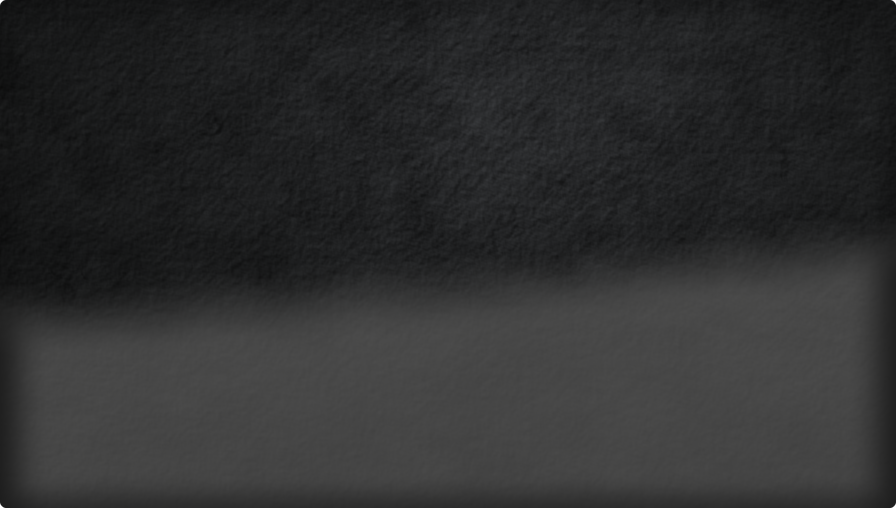
A Shadertoy shader for this background:

```glsl
const vec3 WALL_DARK = vec3(0.080, 0.083, 0.084);
const vec3 WALL_LIT = vec3(0.152, 0.156, 0.162);
const vec3 FLOOR_GREY = vec3(0.276, 0.276, 0.275);
const vec3 RIM_DARK = vec3(0.110);
const vec3 PAGE_WHITE = vec3(1.0);

float hash(vec2 p) {
    return fract(sin(dot(p, vec2(127.1, 311.7))) * 43758.5453);
}

float valueNoise(vec2 p) {
    vec2 cell = floor(p);
    vec2 f = fract(p);
    f = f * f * (3.0 - 2.0 * f);
    float low = mix(hash(cell), hash(cell + vec2(1, 0)), f.x);
    float high = mix(hash(cell + vec2(0, 1)), hash(cell + vec2(1, 1)), f.x);
    return mix(low, high, f.y);
}

float fbm(vec2 p, int octaves) {
    float sum = 0.0;
    float amplitude = 0.5;
    for (int i = 0; i < octaves; i++) {
        sum += amplitude * (valueNoise(p) - 0.5);
        p = mat2(1.6, 1.2, -1.2, 1.6) * p + 17.3;
        amplitude *= 0.5;
    }
    return sum;
}

// Directional relief of a rough surface, lit from the upper left
float relief(vec2 p, float scale) {
    vec2 q = p * scale;
    return fbm(q, 2) - fbm(q + vec2(-0.45, 0.55), 2);
}

// Sparse dark creases where a noise field crosses zero
float creases(vec2 p, float scale) {
    float line = 1.0 - smoothstep(0.0, 0.045, abs(fbm(p * scale, 3)));
    float patches = smoothstep(0.08, 0.24, fbm(p * scale * 0.5 + 53.0, 2));
    return line * patches;
}

float roundedBox(vec2 p, vec2 halfSize, float radius) {
    vec2 d = abs(p) - halfSize + radius;
    return length(max(d, 0.0)) + min(max(d.x, d.y), 0.0) - radius;
}

float softGlow(vec2 p, vec2 center, vec2 size) {
    vec2 d = (p - center) / size;
    return exp(-dot(d, d));
}

// Height of the blurred boundary, rising to the right
float horizon(float x) {
    return 0.372 + 0.09 * x + 0.055 * x * x;
}

vec3 wallColor(vec2 uv, vec2 p) {
    float light = softGlow(uv, vec2(0.56, 0.76), vec2(0.27, 0.42));
    light += 0.26 * softGlow(uv, vec2(0.86, 0.72), vec2(0.18, 0.35));
    light += 0.20 * softGlow(uv, vec2(0.22, 0.78), vec2(0.20, 0.30));
    vec3 color = mix(WALL_DARK, WALL_LIT, min(light, 1.0));
    float stains = 0.30 * fbm(p * vec2(5.0, 7.0), 3) + 0.45 * fbm(p * 17.0, 4);
    float grain = 0.50 * relief(p, 80.0) + 0.50 * relief(p, 150.0);
    return color * (1.0 + stains + grain - 0.22 * creases(p, 14.0));
}

vec3 floorColor(vec2 uv, vec2 p) {
    float stains = 0.05 * fbm(p * vec2(4.0, 9.0) + 31.0, 4);
    stains += 0.06 * fbm(p * vec2(14.0, 24.0), 3);
    float grain = 0.06 * relief(p, 75.0) + 0.07 * relief(p, 140.0);
    float slope = mix(0.975, 1.02, smoothstep(0.0, 0.4, uv.y));
    return FLOOR_GREY * slope * (1.0 + stains + grain);
}

void mainImage(out vec4 fragColor, in vec2 fragCoord) {
    vec2 uv = fragCoord / iResolution.xy;
    float aspect = iResolution.x / iResolution.y;
    vec2 p = vec2(uv.x * aspect, uv.y);
    vec2 halfSize = vec2(0.5 * aspect, 0.5);

    // Wall above, pale floor below
    float drift = 0.035 * fbm(p * 7.0, 4);
    float blend = smoothstep(0.080, -0.085, uv.y - horizon(uv.x) + drift);
    vec3 color = mix(wallColor(uv, p), floorColor(uv, p), blend);

    // Dark fade along the sides and foot of the floor
    float sideGap = min(p.x, aspect - p.x);
    float sideFade = smoothstep(-0.035, 0.100, sideGap);
    float footFade = smoothstep(-0.080, 0.075, p.y);
    color = mix(color, RIM_DARK, blend * (1.0 - sideFade * footFade));

    // Gentle darkening at the outer rim
    float edge = roundedBox(p - halfSize, halfSize, 0.014);
    color *= mix(0.90, 1.0, smoothstep(0.0, 0.06, -edge));

    // Rounded outer corners
    float pixel = 1.0 / iResolution.y;
    color = mix(color, PAGE_WHITE, smoothstep(-0.5 * pixel, pixel, edge));
    fragColor = vec4(color, 1.0);
}
```
